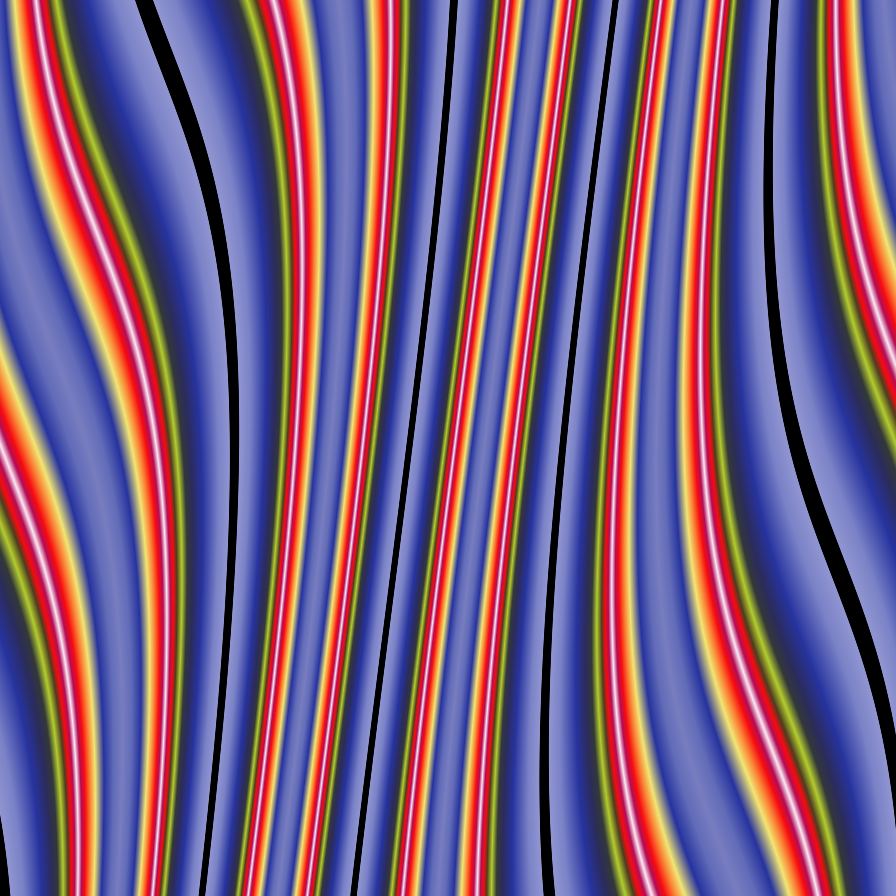
Reproduce this background procedurally as a WebGL 1 fragment shader.

```glsl
precision highp float;

uniform vec2 u_resolution;

// Blends towards the next band colour between two distances
vec3 ramp(vec3 base, vec3 next, float from, float to, float d) {
  return mix(base, next, clamp((d - from) / (to - from), 0.0, 1.0));
}

// Band colours by distance from a black vein (0.0) to mid-gap (0.5)
vec3 bandColor(float d) {
  vec3 deepBlue = vec3(0.15, 0.20, 0.62);
  vec3 crimson = vec3(0.70, 0.05, 0.34);
  vec3 red = vec3(0.97, 0.04, 0.06);

  // Blue side, falling into shadow
  vec3 c = vec3(0.57, 0.59, 0.82);
  c = ramp(c, vec3(0.48, 0.51, 0.78), 0.02, 0.07, d);
  c = ramp(c, deepBlue, 0.07, 0.142, d);
  c = ramp(c, vec3(0.17, 0.17, 0.36), 0.142, 0.185, d);
  c = ramp(c, vec3(0.20, 0.22, 0.22), 0.185, 0.212, d);

  // Green thread
  c = ramp(c, vec3(0.70, 0.80, 0.18), 0.212, 0.235, d);
  c = ramp(c, vec3(0.30, 0.24, 0.12), 0.235, 0.257, d);

  // Hot core around a white line
  c = ramp(c, red, 0.257, 0.272, d);
  c = ramp(c, crimson, 0.272, 0.287, d);
  c = ramp(c, vec3(0.98, 0.91, 0.96), 0.287, 0.302, d);
  c = ramp(c, crimson, 0.302, 0.318, d);
  c = ramp(c, red, 0.318, 0.334, d);

  // Warm fringe, then the blue gap
  c = ramp(c, vec3(0.98, 0.50, 0.20), 0.334, 0.356, d);
  c = ramp(c, vec3(0.95, 0.90, 0.45), 0.356, 0.379, d);
  c = ramp(c, deepBlue, 0.379, 0.417, d);
  c = ramp(c, vec3(0.38, 0.42, 0.72), 0.417, 0.46, d);
  return ramp(c, vec3(0.47, 0.49, 0.75), 0.46, 0.5, d);
}

void main() {
  vec2 uv = gl_FragCoord.xy / u_resolution;

  // Even stripes bent by a slanted wave
  vec2 waveDir = vec2(6.5, -2.48);
  float wave = dot(uv, waveDir) - 2.02;
  float phase = 4.0 * uv.x + 0.309 * sin(wave) - 0.738;
  float d = abs(fract(phase + 0.5) - 0.5);

  // Vein edge softened over one pixel
  vec2 slope = vec2(4.0, 0.0) + 0.309 * cos(wave) * waveDir;
  float pixel = length(slope / u_resolution);
  float vein = smoothstep(-0.5, 0.5, (d - 0.021) / pixel);

  gl_FragColor = vec4(bandColor(d) * vein, 1.0);
}
```
